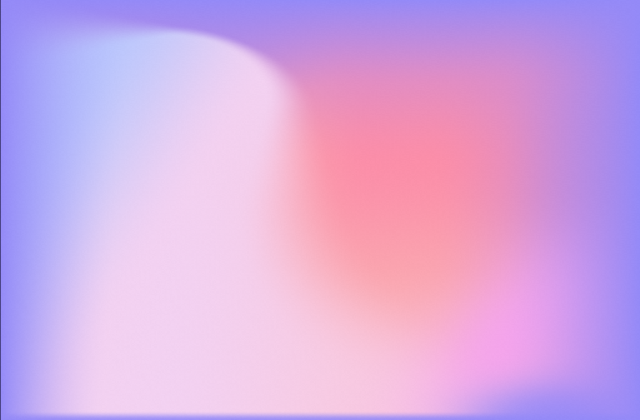
A WebGL 1 fragment shader for this background:

```glsl
precision highp float;

uniform vec2 u_resolution;

// Palette
const vec3 VIOLET  = vec3(0.58, 0.54, 0.97);
const vec3 SKY     = vec3(0.73, 0.78, 0.99);
const vec3 PALE    = vec3(0.95, 0.82, 0.945);
const vec3 BLUSH   = vec3(0.97, 0.79, 0.88);
const vec3 CORAL   = vec3(0.985, 0.555, 0.66);
const vec3 PEACH   = vec3(0.98, 0.66, 0.69);
const vec3 MAUVE   = vec3(0.83, 0.55, 0.82);
const vec3 ORCHID  = vec3(0.89, 0.62, 0.91);
const vec3 MAGENTA = vec3(0.96, 0.64, 0.93);
const vec3 RIM     = vec3(0.16, 0.14, 0.32);

// Pale veil: rounded shoulder at the top, sagging to the right below
const vec2 SHOULDER_CENTER = vec2(0.247, 0.743);
const vec2 SHOULDER_RADII = vec2(0.208, 0.186);
const float SAG_START = 0.53;
const float SAG_AMOUNT = 1.1;
const float VEIL_MIN_BLUR = 0.015;
const float VEIL_BLUR_GROWTH = 0.18;
const float VEIL_LEFT_BLUR = 0.35;

// Glows and borders
const vec2 MAGENTA_CENTER = vec2(0.80, 0.19);
const vec2 MAGENTA_SIZE = vec2(0.115, 0.21);
const float MAGENTA_TILT = 0.4;
const vec2 MOUND_CENTER = vec2(0.86, -0.02);
const vec2 MOUND_SIZE = vec2(0.16, 0.12);
const float LEFT_WIDTH = 0.20;
const float RIGHT_WIDTH = 0.22;
const float TOP_WIDTH = 0.20;
const float TOP_LEFT_WIDTH = 0.34;
const float BOTTOM_WIDTH = 0.022;
const float BORDER_POWER = 1.6;
const float RIM_WIDTH = 0.002;
const vec2 GRAIN_GRID = vec2(512.0, 336.0);
const float GRAIN_AMOUNT = 0.008;

float hash(vec2 p) {
  return fract(sin(dot(p, vec2(127.1, 311.7))) * 43758.5453);
}

float glow(vec2 offset, vec2 size) {
  vec2 q = offset / size;
  return exp(-dot(q, q));
}

// One at the border, easing to zero at the given width
float border(float distanceIn, float width) {
  return pow(clamp(1.0 - distanceIn / width, 0.0, 1.0), BORDER_POWER);
}

float veilMask(vec2 p) {
  float drop = max(SAG_START - p.y, 0.0);
  vec2 q = p - SHOULDER_CENTER;
  q.x -= SAG_AMOUNT * drop * drop;
  float d = (length(max(q / SHOULDER_RADII, 0.0)) - 1.0) * SHOULDER_RADII.x;
  float blur = VEIL_MIN_BLUR + VEIL_BLUR_GROWTH * max(0.9 - p.y, 0.0)
             + VEIL_LEFT_BLUR * max(0.27 - p.x, 0.0);
  return 1.0 - smoothstep(-blur, blur, d);
}

vec3 warmField(vec2 p) {
  vec3 color = mix(BLUSH, PEACH, smoothstep(0.0, 0.38, p.y));
  float heat = smoothstep(0.25, 0.65, p.y) * mix(0.45, 1.0, smoothstep(0.44, 0.58, p.x));
  color = mix(color, CORAL, heat);
  float upper = smoothstep(0.60, 0.95, p.y);
  float right = smoothstep(0.67, 0.92, p.x);
  vec3 cool = mix(ORCHID, MAUVE, smoothstep(0.25, 0.55, p.y));
  color = mix(color, cool, 1.0 - (1.0 - upper) * (1.0 - right));
  float topWidth = mix(TOP_LEFT_WIDTH, TOP_WIDTH, smoothstep(0.3, 0.55, p.x));
  return mix(color, VIOLET, border(1.0 - p.y, topWidth));
}

vec3 veilField(vec2 p) {
  float diagonal = p.x + 0.42 * (1.0 - p.y);
  vec3 color = mix(SKY, PALE, smoothstep(0.2, 0.5, diagonal));
  float warmth = smoothstep(0.25, 0.6, p.x) * (1.0 - smoothstep(0.5, 0.85, p.y));
  return mix(color, BLUSH, warmth);
}

void main() {
  vec2 p = gl_FragCoord.xy / u_resolution;

  // Warm backdrop under the pale veil
  vec3 color = mix(warmField(p), veilField(p), veilMask(p));

  // Leaning magenta glow
  vec2 lean = p - MAGENTA_CENTER;
  lean.x -= MAGENTA_TILT * lean.y;
  color = mix(color, MAGENTA, 0.9 * glow(lean, MAGENTA_SIZE));

  // Violet mound and borders
  float mound = smoothstep(0.05, 1.0, glow(p - MOUND_CENTER, MOUND_SIZE));
  color = mix(color, VIOLET, 0.9 * mound);
  color = mix(color, VIOLET, border(p.x, LEFT_WIDTH * mix(0.8, 1.05, p.y)));
  color = mix(color, VIOLET, border(1.0 - p.x, RIGHT_WIDTH));
  color = mix(color, VIOLET, 0.9 * (1.0 - smoothstep(0.0, BOTTOM_WIDTH, p.y)));

  // Thin dark rim on the left, then fine grain
  color = mix(color, RIM, 1.0 - smoothstep(0.0, RIM_WIDTH, p.x));
  color += GRAIN_AMOUNT * (hash(floor(p * GRAIN_GRID)) - 0.5);

  gl_FragColor = vec4(color, 1.0);
}
```
